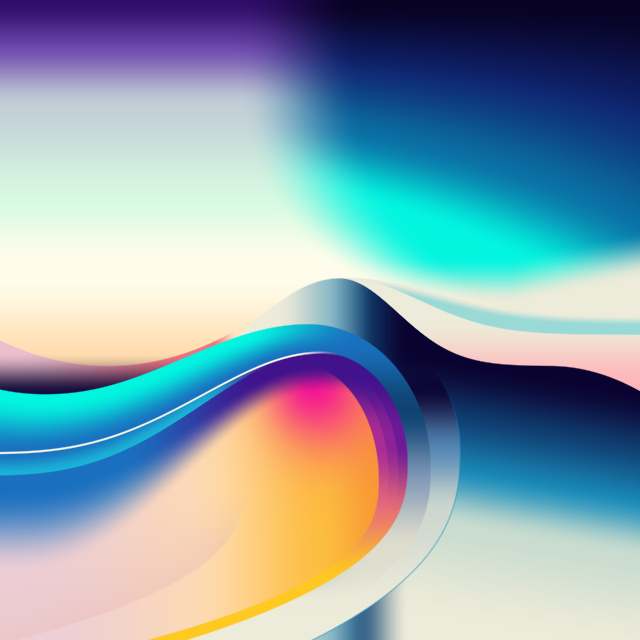
Write a Shadertoy shader that draws this background.

```glsl
#define TAIL_POWER 2.55
#define LINE_WIDTH 0.0016
#define BAND_COUNT 3
#define GLOW_RADIUS 0.085

const vec3 NAVY = vec3(.04, .01, .19);
const vec3 BLUE = vec3(.1, .44, .75);
const vec3 TEAL = vec3(.1, .55, .73);
const vec3 AQUA = vec3(.01, .96, .88);
const vec3 CREAM = vec3(.93, .92, .85);
const vec3 IVORY = vec3(1, .99, .92);
const vec3 VIOLET = vec3(.25, .07, .55);
const vec3 MAGENTA = vec3(.96, .08, .58);
const vec3 GOLD = vec3(1, .79, .13);
const vec3 PEACH = vec3(1, .86, .68);

float cover(float d) { return clamp(.5 - d * iResolution.y / 1.4, 0., 1.); }

float ramp(float a, float b, float x) { return smoothstep(a, b, x); }

float bell(float x, float width) { return exp(-x * x / (width * width)); }

void blend(inout vec3 c, vec3 tint, float a, float b, float x) {
    c = mix(c, tint, ramp(a, b, x));
}

// Smooth rise from a valley on the left to a peak on the right
float crest(float x, vec2 valley, vec2 peak, float bend) {
    float t = clamp((x - valley.x) / (peak.x - valley.x), 0., 1.);
    return mix(valley.y, peak.y, .5 - .5 * cos(3.14159 * pow(t, bend)));
}

// Signed distance to a wave: crest, elliptic shoulder, curling tail
float swirl(vec2 p, vec2 peak, vec2 radius, float curl, float crestY) {
    vec2 q = p - peak + vec2(0, radius.y);
    if (q.y < 0.) {
        float slope = TAIL_POWER * curl * pow(-q.y, TAIL_POWER - 1.);
        return (q.x - radius.x + curl * pow(-q.y, TAIL_POWER)) / sqrt(1. + slope * slope);
    }
    if (q.x < 0.) return p.y - crestY;
    vec2 v = q / radius;
    float k = length(v);
    return k * (k - 1.) / max(length(v / radius), .001);
}

vec3 skyColor(float x, float v) {
    vec3 pale = VIOLET * .75;
    blend(pale, vec3(.42, .27, .67), 0., .085, v);
    blend(pale, vec3(.76, .81, .84), .06, .17, v);
    blend(pale, vec3(.85, .98, .89), .15, .33, v);
    blend(pale, IVORY, .3, .42, v);
    blend(pale, PEACH, .43, .57, v);

    float u = v + (.75 - x) * v * 1.1;
    vec3 deep = NAVY * .75;
    blend(deep, vec3(.06, .14, .44), 0., .15, u);
    blend(deep, vec3(.04, .46, .66), .1, .28, u);
    blend(deep, AQUA, .25, .38, u);
    blend(deep, CREAM, .4, .475, v + .2 * max(x - .8, 0.));
    return mix(pale, deep, ramp(-.1, .09, x - .47 - 5. * pow(v, 4.)));
}

// Dark slope that fades down into cream
vec3 slopeColor(float y) {
    vec3 c = CREAM;
    blend(c, vec3(.78, .86, .81), .03, .2, y);
    blend(c, TEAL, .18, .275, y);
    blend(c, BLUE * .65, .25, .35, y);
    blend(c, NAVY, .32, .44, y);
    return c;
}

// Warm body with a glow and a cool shade beneath the crest
vec3 bodyColor(vec2 p, float depth) {
    vec3 c = vec3(.93, .81, .84);
    blend(c, PEACH, .05, .4, p.x);
    blend(c, vec3(.99, .74, .24), .3, .52, p.x);
    blend(c, vec3(.97, .6, .2), .5, .6, p.x);
    float fold = swirl(p, vec2(.2, .5), vec2(.18, .26), 13.5, .5);
    float foldMask = cover(fold) * (1. - ramp(.13, .24, p.y));
    c = mix(c, vec3(.91, .74, .72), .45 * exp(min(fold, 0.) / .08) * foldMask);
    c = mix(c, vec3(.98, .4, .42), .8 * bell(length(p - vec2(.51, .36)), GLOW_RADIUS));
    c = mix(c, MAGENTA, bell(length(p - vec2(.49, .4)), GLOW_RADIUS * .75));
    vec3 shade = mix(BLUE, VIOLET, ramp(.18, .42, p.x));
    float reach = mix(.19, .065, ramp(.05, .48, p.x));
    return mix(shade, c, ramp(reach * .3, reach, depth));
}

void mainImage(out vec4 fragColor, in vec2 fragCoord) {
    vec2 p = fragCoord / iResolution.xy;
    float x = p.x, y = p.y;
    vec3 col = skyColor(x, 1. - y);

    // Pale veil and blush on the right
    float right = ramp(.51, .56, x);
    float veilTop = y - .506 - .06 * bell(x - .54, .2);
    float veilLow = y - .477 - .088 * bell(x - .54, .165);
    vec3 veil = vec3(.6, .85, .84);
    blend(veil, CREAM, -.016, 0., veilTop);
    col = mix(col, veil, right * cover(veilTop));
    vec3 blush = mix(vec3(1, .72, .73), CREAM, ramp(.4, .5, y));
    col = mix(col, blush, right * cover(veilLow));

    // Rosy valley on the left
    float valley = .428 + 1.4 * pow(abs(x - .169), 2.);
    vec3 rose = mix(vec3(.92, .75, .8), vec3(.95, .45, .5), ramp(.02, .3, x));
    col = mix(col, rose, cover(y - valley) * (1. - ramp(.33, .37, x)));

    // Main hill
    float hill = x < .53 ? .37 + .195 * bell(x - .53, .205) : .428 + .137 * bell(x - .53, .13);
    hill -= 2. * pow(max(x - .86, 0.), 2.);
    vec3 face = CREAM;
    blend(face, vec3(.5, .7, .77), .43, .54, x);
    blend(face, BLUE * .6, .51, .59, x);
    blend(face, slopeColor(y + .17 * (x - .7)), .55, .64, x);
    col = mix(col, face, cover(y - hill));

    // Outer translucent swirl with a thin rim
    float outer = swirl(p, vec2(.52, .5), vec2(.199, .203), 5.1, .5);
    vec3 glass = CREAM;
    blend(glass, vec3(.8, .84, .81), .04, .22, y);
    blend(glass, vec3(.33, .53, .71), .2, .31, y);
    blend(glass, NAVY, .29, .4, y);
    col = mix(col, glass, cover(outer) * (1. - ramp(.38, .45, y)));
    float rim = cover(abs(outer) - LINE_WIDTH * .6);
    col = mix(col, TEAL, .5 * rim * (1. - ramp(.3, .4, y)));

    // Aqua ribbon
    vec2 linePeak = vec2(.501, .449), lineValley = vec2(-.03, .292);
    vec2 ribbonPeak = vec2(.482, .4935);
    float ribbonY = crest(x, vec2(.07, .384), ribbonPeak, 1.05);
    ribbonY += 1.5 * pow(max(.07 - x, 0.), 2.);
    float lineY = crest(x, lineValley, linePeak, 1.4);
    float ribbon = swirl(p, ribbonPeak, vec2(.191, .2225), 7., ribbonY);
    vec3 ribbonCol = mix(AQUA, BLUE, ramp(.1, 1., (ribbonY - y) / (ribbonY - lineY)));
    vec3 shoulder = CREAM * .94;
    blend(shoulder, vec3(.5, .6, .72), .14, .27, y);
    blend(shoulder, BLUE * .6, .24, .36, y);
    blend(shoulder, BLUE, .36, .47, y);
    blend(ribbonCol, shoulder, .38, .57, x);
    col = mix(col, ribbonCol, cover(ribbon) * ramp(.06, .15, y));

    // Nested bands around the warm body
    vec3 body = bodyColor(p, lineY - y);
    float core = swirl(p, linePeak, vec2(.136, .172), 9.1, lineY);
    float bandMask = max(ramp(.38, .49, x), 1. - ramp(.15, .25, y));
    for (int i = 0; i <= BAND_COUNT; i++) {
        float t = float(i) / float(BAND_COUNT);
        vec2 peak = mix(linePeak, vec2(.47, .43), t);
        vec2 radius = mix(vec2(.136, .172), vec2(.122, .18), t);
        float d = swirl(p, peak, radius, mix(9.1, 12.4, t), crest(x, lineValley, peak, 1.4));
        vec3 band = GOLD;
        blend(band, vec3(.91, .43, .47), .09, .22, y);
        blend(band, mix(vec3(.43, .1, .59), vec3(.78, .2, .57), t), .19, .31, y);
        blend(band, VIOLET, .32, .42, y);
        col = mix(col, i == BAND_COUNT ? body : mix(body, band, bandMask), cover(d));
    }

    // Lower blue fold and bright line along the crest
    float fold = y - crest(x, vec2(-.03, .257), linePeak, 1.4);
    vec3 foldCol = mix(vec3(.1, .7, .84), BLUE, ramp(0., .035, fold));
    col = mix(col, foldCol, cover(core) * cover(-fold) * (1. - ramp(.3, .44, x)));
    float shine = cover(abs(core) - LINE_WIDTH) * ramp(.27, .29, y);
    col = mix(col, IVORY, shine * (1. - ramp(.46, .54, x)));

    fragColor = vec4(col, 1);
}
```
